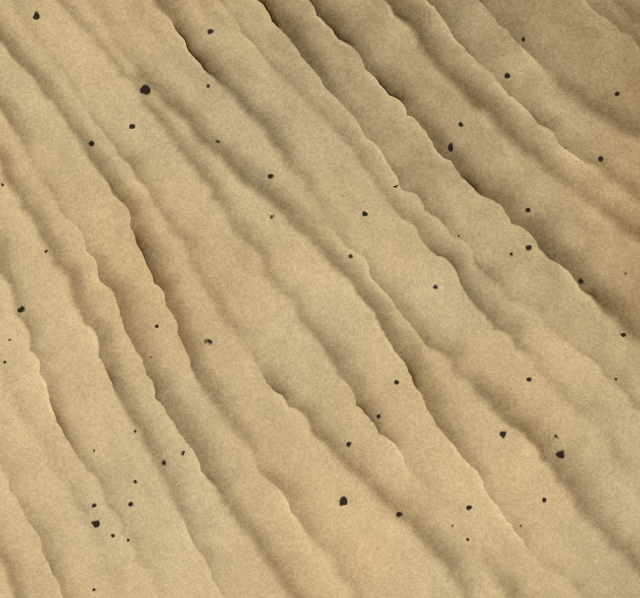
Reproduce this texture procedurally as a Shadertoy shader.

```glsl
// Weathered tan stone or shell with overlapping, scalloped ridges that fan out from
// a far upper-left point. Ridges are painted back to front in polar coordinates,
// each with a pale lip and a cast shadow; pits, blotches and grain finish the surface.

const vec3 DARK_BROWN = vec3(0.33, 0.25, 0.15);
const vec3 PALE_SAND = vec3(0.84, 0.74, 0.56);
const vec3 PIT_BLACK = vec3(0.10, 0.08, 0.05);
const vec2 FAN_ORIGIN = vec2(-1.1, 2.52);
const float FAN_RADIUS = 2.6;
const float RIDGE_WIDTH = 0.073;

float hash(vec2 p) {
    vec3 q = fract(p.xyx * 0.1031);
    q += dot(q, q.yzx + 33.33);
    return fract((q.x + q.y) * q.z);
}

float noise(vec2 p) {
    vec2 cell = floor(p), f = fract(p);
    f = f * f * (3.0 - 2.0 * f);
    float low = mix(hash(cell), hash(cell + vec2(1, 0)), f.x);
    float high = mix(hash(cell + vec2(0, 1)), hash(cell + vec2(1, 1)), f.x);
    return mix(low, high, f.y);
}

float fbm(vec2 p) {
    float sum = 0.0, gain = 0.5;
    for (int i = 0; i < 4; i++) {
        sum += gain * noise(p);
        p = mat2(1.6, 1.2, -1.2, 1.6) * p + 7.7;
        gain *= 0.5;
    }
    return sum / 0.9375;
}

// Position across the fan of one ridge's free edge, at distance v along it
float ridgeEdge(float id, float v) {
    float sway = noise(vec2(v * 2.3, id * 7.3)) - 0.5;
    float s = v / 0.055 + 9.0 * hash(vec2(id, 4.0)) + 1.1 * noise(vec2(v * 10.0, id * 3.1));
    float f = fract(s) - 0.5;
    float size = hash(vec2(floor(s), id));
    float lobe = (1.0 - 4.0 * f * f) * mix(0.0, 0.010, size * size);
    float ragged = 0.013 * (fbm(vec2(v * 34.0, id * 5.7)) - 0.5);
    return RIDGE_WIDTH * (id + 1.15 * sway) + lobe + ragged;
}

// Brightness of the stacked ridges: 0 is dark brown, 1 is pale sand
float ridgeTone(float u, float v) {
    float tone = 0.9;
    float nearest = floor(u / RIDGE_WIDTH + 0.5);
    for (int i = 2; i >= -3; i--) {
        float id = nearest + float(i);
        float inside = ridgeEdge(id, v) - u;
        float outside = max(-inside, 0.0);
        float depthInside = max(inside, 0.0);

        // Worn stretches are soft and faint, fresh ones crisp and deep
        float fresh = smoothstep(0.35, 0.75, noise(vec2(v * 6.0, id * 9.1 + 120.0)));
        float depth = smoothstep(0.15, 0.8, noise(vec2(v * 4.0, id * 4.7 + 20.0)));
        float crevice = smoothstep(0.55, 0.8, noise(vec2(v * 19.0, id * 6.1 + 50.0)));
        float lipMask = fresh * smoothstep(0.45, 0.7, noise(vec2(v * 14.0, id * 8.3 + 80.0)));

        // Broad shadow thrown on the ridges below, with a tight, broken dark core
        float reach = mix(0.016, 0.031, depth);
        tone -= mix(0.13, 0.45, depth) * exp(-outside * outside / (reach * reach));
        tone -= fresh * crevice * mix(0.2, 0.6, depth) * exp(-outside / 0.0055);

        // Rounded ridge body with a thin, broken pale lip
        float body = 0.90 + 0.10 * (hash(vec2(id, 11.0)) - 0.5);
        body += 0.07 * exp(-depthInside / 0.026);
        body += 0.34 * lipMask * exp(-depthInside / 0.005);

        float blur = mix(0.011, 0.0015, fresh);
        tone = mix(tone, body, smoothstep(-blur, blur, inside));
    }
    return tone;
}

// Coverage of scattered round pits, at most one per grid cell
float pits(vec2 p, float cellSize, float chance, float minRadius, float maxRadius) {
    vec2 g = p / cellSize, cell = floor(g);
    vec2 centre = 0.2 + 0.6 * vec2(hash(cell + 3.0), hash(cell + 17.0));
    float size = hash(cell + 41.0);
    float radius = mix(minRadius, maxRadius, size * size);
    float dist = length(g - cell - centre) * cellSize;
    dist += 0.005 * (noise(p * 160.0) - 0.5);
    float present = step(hash(cell + 59.0), chance);
    return present * (1.0 - smoothstep(radius - 0.002, radius + 0.002, dist));
}

void mainImage(out vec4 fragColor, in vec2 fragCoord) {
    vec2 p = fragCoord / iResolution.x;

    // Fan coordinates: u across the ridges, v along them
    vec2 bend = vec2(noise(p * 7.0), noise(p * 7.0 + 31.0)) - 0.5;
    vec2 q = p - FAN_ORIGIN + 0.018 * bend;
    float u = (atan(q.y, q.x) + 0.9) * FAN_RADIUS;
    float v = length(q);
    float tone = ridgeTone(u, v);

    // Light falls off to the upper right; stains and bumps vary the surface
    tone += 0.10 - 0.34 * smoothstep(0.6, 1.95, p.x + p.y);
    tone += 0.28 * (fbm(p * 6.0 + 5.0) - 0.5);
    tone += 0.26 * (fbm(vec2(u * 38.0, v * 24.0)) - 0.5);

    // Highlights saturate gently
    tone = min(tone, 0.86 + 0.5 * (tone - 0.86));

    // Fine grain
    tone += 0.15 * (noise(p * 390.0) - 0.5) + 0.07 * (noise(p * 210.0 + 9.0) - 0.5);

    vec3 color = mix(DARK_BROWN, PALE_SAND, clamp(tone, -0.35, 1.18));
    float warmth = fbm(p * 4.0 + 60.0) - 0.5;
    color += warmth * vec3(0.05, 0.0, -0.04);

    // Isolated pits, and small ones gathered in patches
    float patchy = smoothstep(0.58, 0.72, fbm(p * 5.0 + 23.0));
    float pit = pits(p, 0.095, 0.08 + 0.20 * p.x, 0.0025, 0.0085);
    pit = max(pit, pits(p + 0.37, 0.028, 0.015 + 0.22 * patchy, 0.0015, 0.005));
    color = mix(color, PIT_BLACK, 0.85 * pit);

    fragColor = vec4(clamp(color, 0.0, 1.0), 1.0);
}
```
